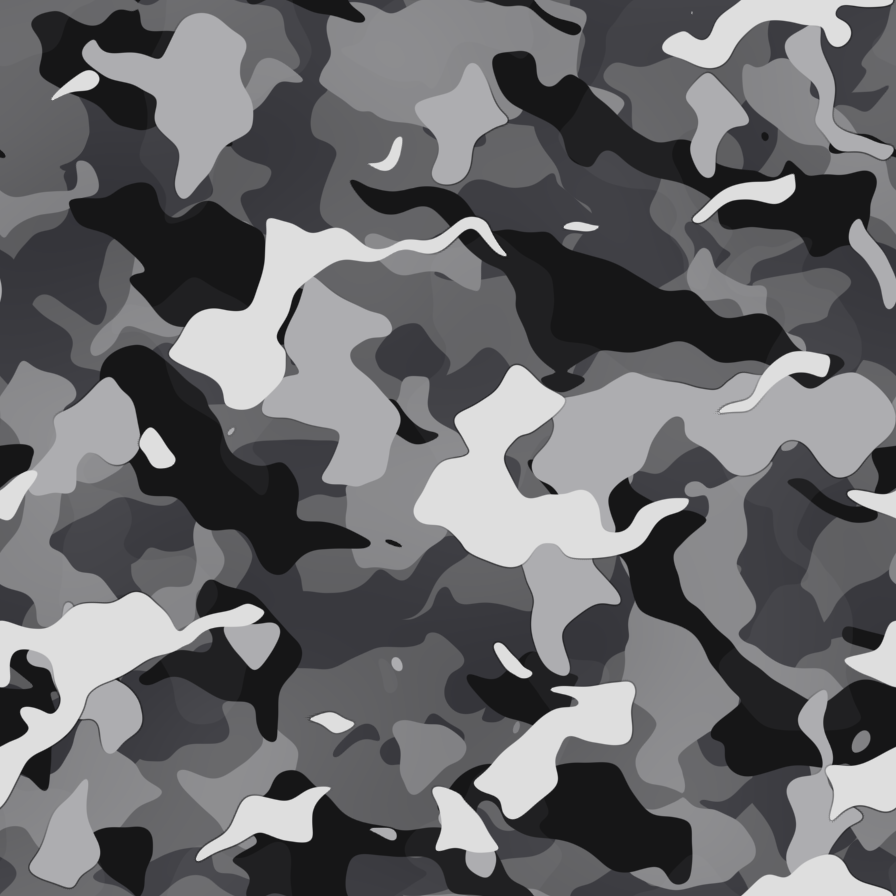
Give the GLSL for this pattern, as a Shadertoy shader.

```glsl
const vec3 INK   = vec3(0.085, 0.085, 0.09);
const vec3 SLATE = vec3(0.235, 0.235, 0.255);
const vec3 MID   = vec3(0.385, 0.385, 0.395);
const vec3 GREY  = vec3(0.53, 0.53, 0.54);
const vec3 LIGHT = vec3(0.68, 0.68, 0.69);
const vec3 WHITE = vec3(0.87, 0.87, 0.87);

// Whole-number wrap; the half step keeps the division clear of rounding
vec2 wrapCell(vec2 cell, vec2 period) {
    return floor(cell - period * floor((cell + 0.5) / period) + 0.5);
}

// Unit gradient for a lattice cell; each seed gives an independent field
vec2 cellGradient(vec2 cell, vec2 period, float seed) {
    vec2 c = wrapCell(cell, period);
    float h = fract(sin(dot(c, vec2(127.1, 311.7)) + seed * 74.7) * 43758.55);
    float angle = 6.28319 * h;
    return vec2(cos(angle), sin(angle));
}

// Gradient noise that wraps on the unit square
float noise(vec2 uv, vec2 period, float seed) {
    vec2 p = uv * period + fract(seed * vec2(0.37, 0.61));
    vec2 i = floor(p);
    vec2 f = p - i;
    vec2 w = f * f * f * (f * (f * 6.0 - 15.0) + 10.0);
    vec2 e = vec2(1.0, 0.0);
    float a = dot(cellGradient(i, period, seed), f);
    float b = dot(cellGradient(i + e.xy, period, seed), f - e.xy);
    float c = dot(cellGradient(i + e.yx, period, seed), f - e.yx);
    float d = dot(cellGradient(i + e.xx, period, seed), f - e.xx);
    return mix(mix(a, b, w.x), mix(c, d, w.x), w.y);
}

// Wavy patch field; a whole-number shear slants the patches and still tiles
float patchField(vec2 uv, vec2 period, float shear, float seed) {
    vec2 wobble = vec2(noise(uv, vec2(14.0), seed + 20.0),
                       noise(uv, vec2(14.0), seed + 30.0));
    vec2 p = uv + 0.055 * wobble;
    p.x += shear * p.y;
    return noise(p, period, seed) + 0.3 * noise(p, 2.0 * period, seed + 10.0);
}

// Approximate signed distance to the patch outline, in canvas units
float patchDistance(vec2 uv, vec2 period, float shear, float threshold, float seed) {
    float field = patchField(uv, period, shear, seed) - threshold;
    float slope = length(vec2(dFdx(field), dFdy(field))) * iResolution.y;
    return field / max(slope, 0.4);
}

float cover(float dist) {
    float soft = max(0.001, 0.6 / iResolution.y);
    return smoothstep(-soft, soft, dist);
}

// Lays a flat patch over the base with a thin dark rim
vec3 paint(vec3 base, vec3 tint, float dist, float rim) {
    base = mix(base, INK, rim * cover(dist + 0.0015));
    return mix(base, tint, cover(dist));
}

void mainImage(out vec4 fragColor, in vec2 fragCoord) {
    vec2 uv = fragCoord / iResolution.xy;

    // Overlapping middle tones
    vec3 color = MID;
    color = paint(color, SLATE, patchDistance(uv, vec2(6.0, 7.0), 0.0, 0.16, 1.0), 0.0);
    color = paint(color, SLATE, patchDistance(uv, vec2(5.0, 7.0), -1.0, 0.16, 2.0), 0.0);
    color = paint(color, GREY, patchDistance(uv, vec2(7.0, 6.0), 0.0, 0.175, 3.0), 0.0);

    // Gentle drift of tone within the patches
    color += 0.06 * noise(uv, vec2(4.0), 4.0);

    // Dark patches, then a translucent veil
    color = paint(color, INK, patchDistance(uv, vec2(5.0, 7.0), 1.0, 0.14, 5.0), 0.0);
    float veil = cover(patchDistance(uv, vec2(6.0, 5.0), 0.0, 0.17, 6.0));
    color = mix(color, LIGHT, 0.07 * veil);

    // Bright patches, rimmed only along parts of their outline
    float rim = 0.6 * smoothstep(-0.1, 0.25, noise(uv, vec2(7.0), 7.0));
    color = paint(color, LIGHT, patchDistance(uv, vec2(7.0, 5.0), 0.0, 0.25, 8.0), rim);
    color = paint(color, WHITE, patchDistance(uv, vec2(5.0, 7.0), -1.0, 0.275, 9.0), rim);

    fragColor = vec4(color, 1.0);
}
```
